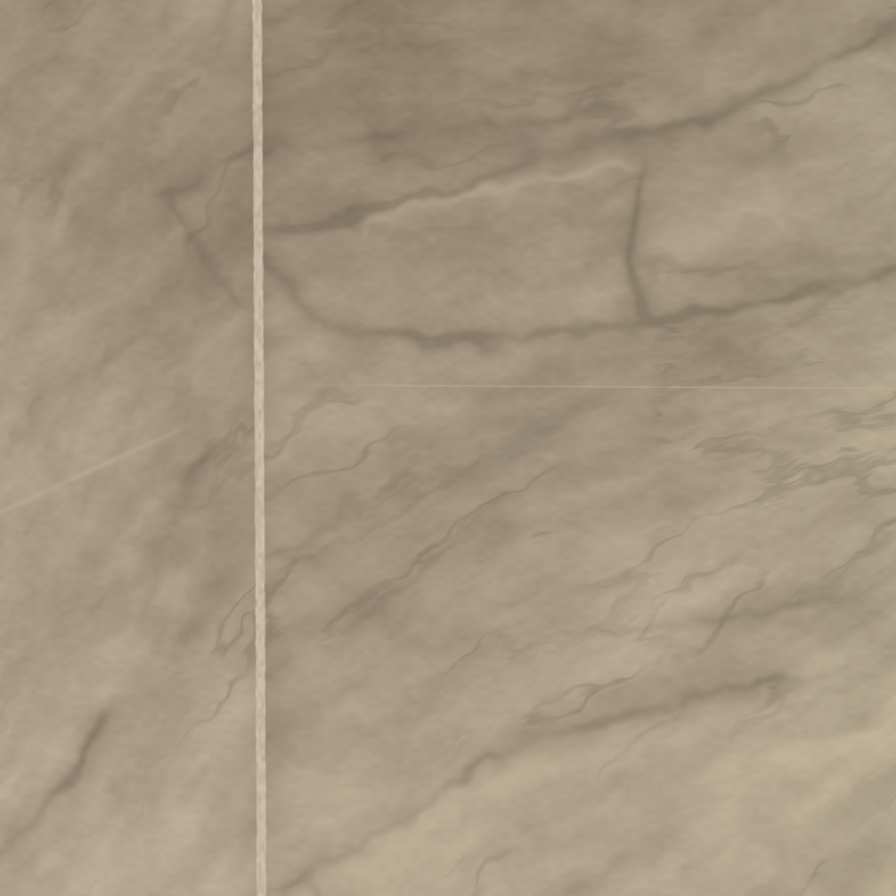
Give the GLSL for this texture, as a WebGL 2 fragment shader.

```glsl
#version 300 es
precision highp float;

uniform vec2 u_resolution;
out vec4 outColor;

#define STONE_DARK vec3(0.548, 0.490, 0.411)
#define STONE_LIGHT vec3(0.738, 0.680, 0.588)
#define VEIN_COLOR vec3(0.460, 0.412, 0.350)
#define CREAM vec3(0.765, 0.705, 0.610)
#define GROUT vec3(0.800, 0.745, 0.660)
#define GROUT_X 0.287
#define GROUT_HALF 0.0052
#define SEAM_Y 0.570
#define SEAM_HALF 0.0010
#define WARP 0.036
#define VEIN_STRENGTH 0.58
#define GRAIN 0.022

float hash(vec2 p) {
  return fract(sin(dot(p, vec2(127.1, 311.7))) * 43758.5453);
}

float noise(vec2 p) {
  vec2 i = floor(p), f = fract(p);
  f = f * f * (3.0 - 2.0 * f);
  return mix(mix(hash(i), hash(i + vec2(1, 0)), f.x),
             mix(hash(i + vec2(0, 1)), hash(i + vec2(1, 1)), f.x), f.y);
}

float fbm(vec2 p) {
  float sum = 0.0, amp = 0.5;
  for (int i = 0; i < 5; i++) {
    sum += amp * noise(p);
    p = p * 2.03 + 7.3;
    amp *= 0.5;
  }
  return sum / 0.97;
}

mat2 rotation(float angle) {
  float c = cos(angle), s = sin(angle);
  return mat2(c, -s, s, c);
}

// Soft line from a to b, bowed sideways by bend and faded at both ends
float vein(vec2 p, vec2 a, vec2 b, float bend, float width) {
  float len = length(b - a);
  vec2 dir = (b - a) / len;
  float t = dot(p - a, dir) / len;
  float d = dot(p - a, vec2(-dir.y, dir.x)) - bend * 4.0 * t * (1.0 - t);
  float ends = smoothstep(-0.04, 0.10, t) * (1.0 - smoothstep(0.90, 1.04, t));
  return ends * (0.6 * exp(-d * d / (width * width)) + 0.4 * exp(-abs(d) / (width * 3.5)));
}

float band(float d, float halfWidth, float aa) {
  return 1.0 - smoothstep(halfWidth - aa, halfWidth + aa, abs(d));
}

void main() {
  vec2 uv = gl_FragCoord.xy / u_resolution;
  float aa = 1.0 / min(u_resolution.x, u_resolution.y);
  float groutX = GROUT_X + 0.005 * (1.0 - uv.y);
  float right = step(groutX, uv.x);

  // Warped coordinates, with a grain direction for each slab
  vec2 w = uv + WARP * (vec2(fbm(uv * 7.0), fbm(uv * 7.0 + 31.0)) - 0.5);
  w += 0.011 * (vec2(noise(uv * 48.0), noise(uv * 48.0 + 9.0)) - 0.5);
  float angle = mix(0.92, mix(0.55, 0.15, smoothstep(0.3, 0.75, uv.y)), right);
  vec2 g = rotation(angle) * (w - 0.5) + right * 5.0;

  // Clouded stone, paler toward the lower right
  float clouds = fbm(g * vec2(3.5, 8.0));
  float streaks = fbm(g * vec2(13.0, 36.0) + 17.0);
  float mottle = fbm(w * vec2(20.0, 26.0) + 53.0);
  float tone = 0.53 + 0.30 * (uv.x - 0.5) - 0.52 * (uv.y - 0.5) + 0.15 * (1.0 - right);
  tone += 0.75 * (clouds - 0.5) + 0.50 * (streaks - 0.5) + 0.42 * (mottle - 0.5);
  vec3 color = mix(STONE_DARK, STONE_LIGHT, clamp(tone, -0.1, 1.05));
  color += mix(vec3(0.004, -0.001, 0.002), vec3(-0.004, 0.002, -0.003), right * uv.x);

  // Main veins of the right slab
  float dark = vein(w, vec2(0.26, 0.825), vec2(0.70, 0.88), -0.008, 0.007);
  dark += vein(w, vec2(0.28, 0.745), vec2(0.60, 0.82), -0.014, 0.006);
  dark += 0.8 * vein(w, vec2(0.55, 0.815), vec2(1.05, 0.99), -0.024, 0.007);
  dark += vein(w, vec2(0.35, 0.625), vec2(1.05, 0.710), -0.025, 0.007);
  dark += 0.8 * vein(w, vec2(0.28, 0.72), vec2(0.39, 0.62), -0.006, 0.008);
  dark += 0.8 * vein(w, vec2(0.722, 0.83), vec2(0.725, 0.64), -0.010, 0.006);
  dark += 0.6 * vein(w, vec2(0.30, 0.38), vec2(0.39, 0.46), -0.012, 0.007);
  dark += 0.5 * vein(w, vec2(0.38, 0.29), vec2(0.58, 0.45), 0.006, 0.007);
  dark += 0.7 * vein(w, vec2(0.31, 0.00), vec2(0.95, 0.26), 0.045, 0.007);
  dark += 0.6 * vein(w, vec2(0.66, 0.30), vec2(0.95, 0.345), -0.008, 0.005);

  // Steeper veins of the left slab
  float leftDark = 0.8 * vein(w, vec2(-0.03, 0.03), vec2(0.13, 0.21), -0.010, 0.007);
  leftDark += 0.5 * vein(w, vec2(0.15, 0.30), vec2(0.25, 0.52), 0.004, 0.008);
  leftDark += 0.6 * vein(w, vec2(0.18, 0.80), vec2(0.27, 0.66), -0.012, 0.007);
  leftDark += 0.6 * vein(w, vec2(0.17, 0.78), vec2(0.31, 0.84), 0.004, 0.006);
  dark = mix(leftDark, dark, right);

  // Fine scattered cracks along the grain
  float ridge = 1.0 - abs(2.0 * fbm(g * vec2(6.0, 17.0) + 41.0) - 1.0);
  dark += 0.45 * smoothstep(0.88, 1.0, ridge) * smoothstep(0.42, 0.75, noise(uv * 9.0 + 3.0));
  dark *= 0.3 + 1.2 * noise(uv * 21.0);
  color = mix(color, VEIN_COLOR, VEIN_STRENGTH * clamp(dark, 0.0, 1.0));

  // Pale mineral bands and a cool grey stain
  float pale = 0.6 * vein(w, vec2(0.40, 0.745), vec2(0.72, 0.82), 0.006, 0.006);
  pale += 0.6 * vein(w, vec2(0.34, 0.00), vec2(0.90, 0.21), 0.035, 0.016);
  float leftPale = 0.6 * vein(uv, vec2(-0.05, 0.405), vec2(0.21, 0.525), 0.0, 0.0025);
  color = mix(color, CREAM, 0.7 * mix(leftPale, pale, right));
  vec2 stain = (w - vec2(0.62, 0.51)) / vec2(0.065, 0.040);
  float stainMask = exp(-dot(stain, stain)) * smoothstep(0.3, 0.6, mottle);
  color = mix(color, vec3(0.52, 0.48, 0.43), 0.65 * stainMask);
  color += GRAIN * (noise(uv * vec2(110.0, 180.0)) - 0.5);

  // Hairline seam, then the rough grout joint
  float seam = band(uv.y - SEAM_Y + 0.006 * (uv.x - 0.4), SEAM_HALF, aa);
  color = mix(color, CREAM, 0.4 * seam * smoothstep(0.31, 0.50, uv.x));
  float fromGrout = uv.x - groutX + 0.0012 * (noise(uv * vec2(60.0, 110.0)) - 0.5);
  color *= 1.0 - 0.07 * exp(-abs(fromGrout) / 0.012);
  vec3 grout = GROUT * (0.93 + 0.11 * noise(uv * vec2(300.0, 150.0)));
  color = mix(color, grout, 0.92 * band(fromGrout, GROUT_HALF, 1.3 * aa));

  outColor = vec4(color, 1.0);
}
```
